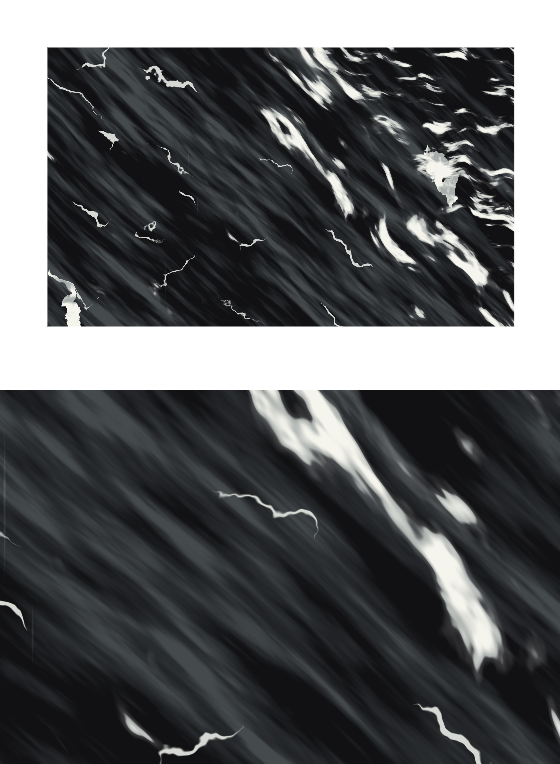
Top, the full canvas; bottom, a detail of the centre.
A Shadertoy shader for this texture:

```glsl
// A slab of black marble with slanting grain and white veins, on a white ground.
// Stretched layered noise is thresholded against bands of vein density; the
// plain white margin closes on itself, so the canvas tiles without a seam.

float hash(vec2 c) {
    vec3 q = fract(c.xyx * 0.1031);
    q += dot(q, q.yzx + 33.33);
    return fract((q.x + q.y) * q.z);
}

float noise(vec2 p) {
    vec2 c = floor(p), f = fract(p);
    f = f * f * (3.0 - 2.0 * f);
    return mix(mix(hash(c), hash(c + vec2(1, 0)), f.x),
               mix(hash(c + vec2(0, 1)), hash(c + vec2(1, 1)), f.x), f.y);
}

float layered(vec2 p) {
    float sum = 0.0, amp = 0.53;
    for (int i = 0; i < 4; i++) {
        sum += amp * noise(p);
        p = p * 2.03 + 17.3;
        amp *= 0.5;
    }
    return sum;
}

// Layered sines that bend the veins
vec2 sway(vec2 p) {
    vec2 w = vec2(0.0);
    float f = 8.0;
    for (int i = 0; i < 4; i++) {
        w += 0.17 * sin(p.yx * f + w.yx * 30.0 + vec2(1.7, 4.1) * float(i)) / f;
        f *= 1.9;
    }
    return w;
}

// Coordinates along and across a direction
vec2 turn(vec2 p, float angle) {
    float c = cos(angle), s = sin(angle);
    return vec2(c * p.x + s * p.y, c * p.y - s * p.x);
}

float bump(float x, float width) {
    return exp(-x * x / (width * width));
}

// Tapered, ragged stroke from a to b
float stroke(vec2 p, vec2 a, vec2 b, float width) {
    vec2 e = b - a;
    float k = clamp(dot(p - a, e) / dot(e, e), 0.0, 1.0);
    float r = width * 4.0 * k * (1.0 - k) * (0.2 + 1.6 * layered(p * 38.0)) - 0.0008;
    return smoothstep(0.0014, -0.0014, length(p - a - e * k) - r);
}

vec3 marble(vec2 p) {
    vec2 bent = p + sway(p);
    float u = dot(p + 0.8 * sway(p * 0.6 + 3.0), vec2(0.797, 0.604)) - 1.01;
    float right = smoothstep(0.15, 0.27, u);

    // Dark fibrous grain
    vec2 g = turn(p + 0.35 * sway(p * 0.7), -0.74);
    float tone = 0.5 * layered(g * vec2(2.5, 20.0)) + 0.5 * layered(g * vec2(9.0, 75.0));
    tone += 0.22 * (layered(g * vec2(1.5, 6.0) + 50.0) - 0.5) - 0.05 * right;
    vec3 col = mix(vec3(0.065, 0.065, 0.073), vec3(0.15, 0.16, 0.172), smoothstep(0.40, 0.56, tone));
    col = mix(col, vec3(0.27, 0.29, 0.30), smoothstep(0.53, 0.69, tone));

    // Pale flakes: steep in the main band, flatter toward the upper right
    float steep = layered(turn(bent, -0.86) * vec2(8.0, 32.0));
    float flat_ = layered(turn(bent + 0.5 * sway(p * 2.0), -0.33) * vec2(13.0, 50.0) + 30.0);
    float field = mix(steep, flat_, right);
    float limit = 0.83 - 0.16 * smoothstep(-0.08, 0.02, u) - 0.15 * bump(u, 0.042)
        - 0.08 * bump(u - 0.10, 0.035) - 0.07 * bump(u - 0.235, 0.03) - 0.065 * right;
    limit += 0.28 * (layered(turn(p, -0.7) * vec2(3.0, 8.0) + 9.0) - 0.5);
    float depth = field - limit;
    col += 0.15 * smoothstep(-0.09, 0.0, depth);
    float veins = smoothstep(-0.012, 0.022, depth);
    float bright = smoothstep(0.0, 0.10, depth);

    // Lone jagged veins and faint straight scratches on the dark side
    vec2 jag = bent + 0.07 * (vec2(layered(p * 22.0), layered(p * 22.0 + 40.0)) - 0.5);
    float lone = 0.0, scratch = 0.0;
    for (int i = 0; i < 18; i++) {
        float n = float(i);
        vec2 mid = vec2(0.14, 0.14) + vec2(0.92, 0.72) * fract(n * vec2(0.7549, 0.5698) + 0.31);
        if (dot(mid, vec2(0.797, 0.604)) > 0.97) continue;
        float angle = i % 5 == 2 ? 0.55 : -0.35 - 0.55 * hash(vec2(n, 3.0));
        vec2 reach = (0.035 + 0.06 * hash(vec2(n, 8.0))) * vec2(cos(angle), sin(angle));
        lone = max(lone, stroke(jag, mid - reach, mid + reach, 0.003 + 0.004 * hash(vec2(n, 5.0))));
        if (i % 4 == 0) scratch = max(scratch, stroke(p, mid - reach.yx, mid + reach.yx * vec2(-1, 1), 0.001));
    }
    col += 0.14 * scratch;

    // Two broad patches of calcite
    float patches = max(stroke(jag, vec2(1.12, 0.63), vec2(1.21, 0.43), 0.021),
                        stroke(jag, vec2(0.165, 0.32), vec2(0.25, 0.10), 0.021));
    bright = max(bright, max(0.6 * lone, patches * smoothstep(0.3, 0.6, layered(p * 45.0))));
    vec3 calcite = mix(vec3(0.66, 0.68, 0.67), vec3(0.96, 0.96, 0.93), bright);
    return mix(col, calcite, max(veins, max(lone, patches)));
}

void mainImage(out vec4 fragColor, in vec2 fragCoord) {
    vec2 p = fragCoord / iResolution.xy * vec2(1.5, 1.0);
    vec2 box = abs(p - vec2(0.752, 0.5)) - vec2(0.625, 0.373);
    float soft = 0.7 / iResolution.y;
    float slab = smoothstep(soft, -soft, max(box.x, box.y));
    fragColor = vec4(mix(vec3(1.0), marble(p), slab), 1.0);
}
```
